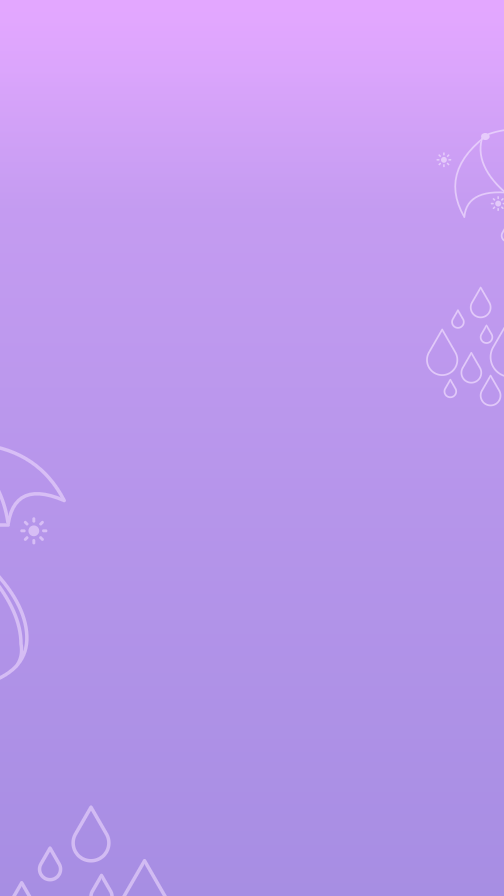
Give the GLSL for this background, as a Shadertoy shader.

```glsl
// Lilac vertical gradient with pale outlines of umbrellas, raindrops and small suns.

const float GRID = 432.0; // layout units across the canvas width
const vec3 INK = vec3(0.93, 0.85, 0.99);

// Raindrops of one cluster: centre x, centre y (downwards), radius
const vec3 DROPS[8] = vec3[8](
    vec3(0.0, 0.0, 8.5), vec3(-19.5, 12.5, 5.0),
    vec3(5.0, 25.5, 5.0), vec3(-33.0, 45.0, 13.0),
    vec3(25.5, 42.5, 17.0), vec3(-8.0, 56.0, 8.5),
    vec3(-26.0, 72.0, 5.0), vec3(8.5, 75.5, 8.5));

// Soft coverage of a filled shape and of an outline
float fill(float d, float px) {
    return clamp(0.5 - d / px, 0.0, 1.0);
}

float stroke(float d, float width, float px) {
    return fill(abs(d) - 0.5 * width, px);
}

float segmentDist(vec2 p, vec2 a, vec2 b) {
    vec2 ab = b - a;
    float t = clamp(dot(p - a, ab) / dot(ab, ab), 0.0, 1.0);
    return length(p - a - ab * t);
}

// Distance to a quadratic curve, followed in short segments
float curveDist(vec2 p, vec2 a, vec2 control, vec2 b) {
    float d = 1e5;
    vec2 last = a;
    for (int i = 1; i <= 14; i++) {
        float t = float(i) / 14.0;
        vec2 next = mix(mix(a, control, t), mix(control, b, t), t);
        d = min(d, segmentDist(p, last, next));
        last = next;
    }
    return d;
}

// Signed distance to a drop whose tip lies two radii above its centre
float dropDist(vec2 p, float r) {
    p = vec2(abs(p.x), -p.y);
    vec2 side = vec2(sqrt(0.75), 0.5);
    float along = dot(p, vec2(-side.y, side.x));
    if (along < 0.0) return length(p) - r;
    if (along > side.x * 2.0 * r) return length(p - vec2(0.0, 2.0 * r));
    return dot(p, side) - r;
}

// Distance to the nearest outline in a cluster
float clusterDist(vec2 p) {
    float d = 1e5;
    for (int i = 0; i < 8; i++) {
        d = min(d, abs(dropDist(p - DROPS[i].xy, DROPS[i].z)));
    }
    return d;
}

// Disc with eight rays folded from one
float sunDist(vec2 p, float r) {
    float sector = 0.785398;
    float angle = atan(p.y, p.x);
    angle -= sector * floor(angle / sector + 0.5);
    vec2 q = length(p) * vec2(cos(angle), sin(angle));
    float ray = segmentDist(q, vec2(1.8 * r, 0.0), vec2(2.25 * r, 0.0)) - 0.27 * r;
    return min(length(p) - r, ray);
}

float rightUmbrella(vec2 p) {
    float d = curveDist(p, vec2(416, 117), vec2(376, 148), vec2(398, 186));
    d = min(d, curveDist(p, vec2(398, 186), vec2(400, 163), vec2(433, 165)));
    d = min(d, curveDist(p, vec2(413, 119), vec2(407, 142), vec2(433, 165)));
    return min(d, curveDist(p, vec2(416, 116), vec2(426, 112), vec2(437, 111)));
}

float leftUmbrella(vec2 p) {
    float d = curveDist(p, vec2(-4, 383), vec2(36, 392), vec2(55, 429));
    d = min(d, curveDist(p, vec2(55, 429), vec2(13, 411), vec2(7, 449)));
    d = min(d, curveDist(p, vec2(-6, 412), vec2(4, 428), vec2(7, 449)));
    return min(d, segmentDist(p, vec2(-6, 450), vec2(7, 450)));
}

// Double line curving in from the left edge
float leftLoop(vec2 p) {
    float d = curveDist(p, vec2(-2, 493), vec2(22, 520), vec2(23, 545));
    d = min(d, curveDist(p, vec2(23, 545), vec2(24, 570), vec2(-2, 582)));
    d = min(d, curveDist(p, vec2(-2, 501), vec2(18, 528), vec2(18, 552)));
    return min(d, curveDist(p, vec2(18, 552), vec2(20, 563), vec2(14, 571)));
}

vec3 background(float down) {
    vec3 c = mix(vec3(0.89, 0.655, 1.0), vec3(0.855, 0.645, 0.985), smoothstep(0.0, 0.1, down));
    c = mix(c, vec3(0.77, 0.61, 0.945), clamp((down - 0.08) / 0.15, 0.0, 1.0));
    c = mix(c, vec3(0.715, 0.585, 0.92), clamp((down - 0.23) / 0.32, 0.0, 1.0));
    return mix(c, vec3(0.655, 0.555, 0.89), clamp((down - 0.55) / 0.45, 0.0, 1.0));
}

void mainImage(out vec4 fragColor, in vec2 fragCoord) {
    float px = GRID / iResolution.x;
    vec2 p = vec2(fragCoord.x, iResolution.y - fragCoord.y) * px;

    // Fine outlines on the right
    float fine = min(rightUmbrella(p), clusterDist(p - vec2(412.0, 263.5)));
    fine = min(fine, abs(dropDist(p - vec2(435.0, 202.0), 5.0)));
    float right = stroke(fine, 1.5, px);
    float solid = length((p - vec2(416.0, 117.0)) * vec2(0.9, 1.1)) - 3.3;
    solid = min(solid, sunDist(p - vec2(380.5, 137.0), 2.5));
    solid = min(solid, sunDist(p - vec2(427.0, 174.5), 2.5));
    right = max(right, fill(solid, px));

    // Bold outlines on the left
    float bold = min(leftUmbrella(p), leftLoop(p));
    bold = min(bold, 1.8 * clusterDist((p - vec2(78.0, 722.5)) / 1.8));
    float left = max(stroke(bold, 3.0, px), fill(sunDist(p - vec2(29.0, 455.0), 4.6), px));

    vec3 color = background(1.0 - fragCoord.y / iResolution.y);
    color = mix(color, INK, max(0.75 * right, 0.6 * left));
    fragColor = vec4(color, 1.0);
}
```
